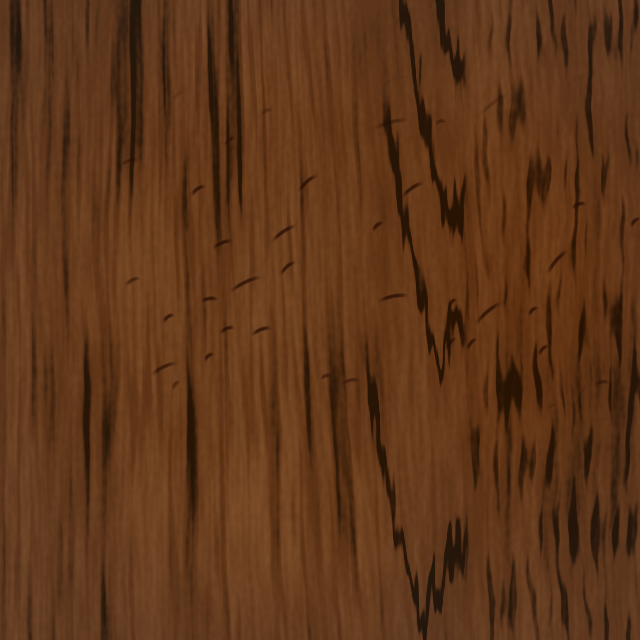
Give the GLSL for this texture, as a WebGL 1 fragment shader.

```glsl
precision highp float;
// Dark stained oak board: vertical grain, pointed cathedral rings and fine scratches.
uniform vec2 u_resolution;

#define GRAIN_FREQ 52.0
#define PORE_FREQ 84.0
#define GRAIN_DEPTH 0.50
#define PORE_DEPTH 0.42
#define RING_DEPTH 0.62
#define SCRATCH_CELLS 15.0
#define SCRATCH_SHARE 0.42
#define BRIGHTNESS 0.67
#define DARK vec3(0.155, 0.080, 0.020)
#define MIDDLE vec3(0.375, 0.205, 0.085)
#define LIGHT vec3(0.510, 0.320, 0.170)

vec2 hash2(vec2 p) {
  vec2 q = vec2(dot(p, vec2(127.1, 311.7)), dot(p, vec2(269.5, 183.3)));
  return fract(sin(q) * 43758.5453);
}

vec2 gradientAt(vec2 cell) {
  float a = 6.2832 * hash2(cell).x;
  return vec2(cos(a), sin(a));
}

float gradientNoise(vec2 p) {
  vec2 i = floor(p), f = fract(p);
  vec2 u = f * f * f * (f * (f * 6.0 - 15.0) + 10.0);
  vec2 e = vec2(1.0, 0.0);
  float low = mix(dot(gradientAt(i), f), dot(gradientAt(i + e), f - e), u.x);
  float high = mix(dot(gradientAt(i + e.yx), f - e.yx),
                   dot(gradientAt(i + 1.0), f - 1.0), u.x);
  return mix(low, high, u.y);
}

// Nested V-shaped rings: a long left arm and a short, cut-off right arm
float cathedral(vec2 p) {
  float feather = 0.075 * gradientNoise(vec2(p.x * 85.0, p.y * 7.0))
                + 0.035 * gradientNoise(vec2(p.x * 150.0, p.y * 18.0) + 31.0);
  float ink = 0.0;
  for (int k = 0; k < 4; k++) {
    float n = float(k);
    float apexY = 0.03 + 0.22 * n + 0.18 * step(0.5, n);
    float side = p.x - (0.655 + 0.075 * apexY);
    float slope = side < 0.0 ? 3.4 - 16.0 * side : 2.0;
    float rise = p.y - apexY - slope * abs(side) + feather;
    float width = 0.022 + 0.16 * abs(side);
    float arm = 1.0 - smoothstep(width * 0.3, width * 1.5, abs(rise));
    float fade = 1.0 - smoothstep(0.28, 0.50, p.y - apexY);
    ink = max(ink, arm * fade);
  }
  return ink * (1.0 - smoothstep(0.718, 0.734, p.x));
}

// Short slanted strokes, one candidate per grid cell
float scratches(vec2 p) {
  vec2 g = p * SCRATCH_CELLS, home = floor(g);
  float ink = 0.0;
  for (int y = -1; y <= 1; y++) {
    for (int x = -1; x <= 1; x++) {
      vec2 cell = home + vec2(float(x), float(y));
      vec2 place = hash2(cell + 7.0), kind = hash2(cell + 53.0);
      float angle = mix(0.15, 0.95, place.y);
      vec2 dir = vec2(cos(angle), sin(angle));
      vec2 d = g - cell - place;
      float along = dot(d, dir) / mix(0.16, 0.48, kind.y * kind.y);
      float across = dot(d, vec2(-dir.y, dir.x)) + 0.06 * along * along;
      float taper = 1.0 - smoothstep(0.3, 1.0, abs(along));
      float stroke = taper * (1.0 - smoothstep(0.015, 0.065, abs(across)));
      ink = max(ink, stroke * step(kind.x, SCRATCH_SHARE));
    }
  }
  float band = smoothstep(0.32, 0.46, p.y) * (1.0 - smoothstep(0.72, 0.92, p.y));
  return ink * band * smoothstep(0.12, 0.25, p.x);
}

void main() {
  vec2 p = gl_FragCoord.xy / u_resolution;
  float right = smoothstep(0.70, 0.76, p.x);
  float heart = smoothstep(0.57, 0.64, p.x) * (1.0 - right);

  // Grain leans near the rings and wavers on the right
  float lean = exp(-pow((p.x - 0.52) / 0.18, 2.0));
  float gx = p.x + 0.06 * lean * p.y
           + 0.006 * gradientNoise(p * vec2(5.0, 4.0))
           + (0.0012 + 0.0028 * right) * gradientNoise(p * vec2(24.0, 22.0));

  // Long lines, short pores and soft fibres
  float longNoise = gradientNoise(vec2(gx * GRAIN_FREQ, p.y * 1.7));
  float lines = smoothstep(0.06, 0.42, -longNoise);
  lines *= 0.75 + 0.7 * gradientNoise(vec2(gx * 30.0, p.y * 5.0) + 17.0);
  float poreNoise = gradientNoise(vec2(gx * PORE_FREQ, p.y * mix(4.0, 9.0, right)) + 91.0);
  float pores = smoothstep(0.06, 0.40, poreNoise);
  float fibres = gradientNoise(vec2(gx * 125.0, p.y * 11.0) + 43.0);
  float speckle = gradientNoise(p * vec2(150.0, 75.0));
  float streaks = gradientNoise(vec2(gx * 15.0, p.y * 1.3) + 63.0);
  float clouds = gradientNoise(p * vec2(4.0, 3.0) + 5.0);

  float tone = BRIGHTNESS + 0.20 * streaks + 0.16 * clouds + 0.20 * fibres + 0.09 * speckle;
  tone -= GRAIN_DEPTH * lines * (1.0 - 0.8 * heart) * (1.0 - 0.5 * right);
  tone -= PORE_DEPTH * pores * mix(0.55, 1.0, right) * (1.0 - 0.65 * heart);
  tone -= RING_DEPTH * cathedral(p);

  // Warm centre, shaded right middle and dim greyish borders
  vec2 c = p - 0.5;
  float border = smoothstep(0.25, 0.68, length(c));
  float shade = exp(-dot((p - vec2(0.84, 0.56)) * vec2(5.0, 4.0), (p - vec2(0.84, 0.56)) * vec2(5.0, 4.0)));
  tone -= 0.09 * border + 0.10 * shade;
  tone = clamp(tone, 0.0, 1.0);

  vec3 color = mix(DARK, MIDDLE, smoothstep(0.0, 1.0, min(tone * 2.0, 1.0)));
  color = mix(color, LIGHT, max(tone * 2.0 - 1.0, 0.0));
  float grey = clamp(0.9 * border + 0.35 * heart * (1.0 - p.y) - 0.3 * shade, 0.0, 1.0);
  color += grey * vec3(-0.015, 0.008, 0.032);
  color -= shade * vec3(0.0, 0.012, 0.018);
  color = mix(color, DARK * vec3(0.95, 0.6, 0.4), 0.75 * scratches(p));
  gl_FragColor = vec4(max(color, 0.0), 1.0);
}
```
